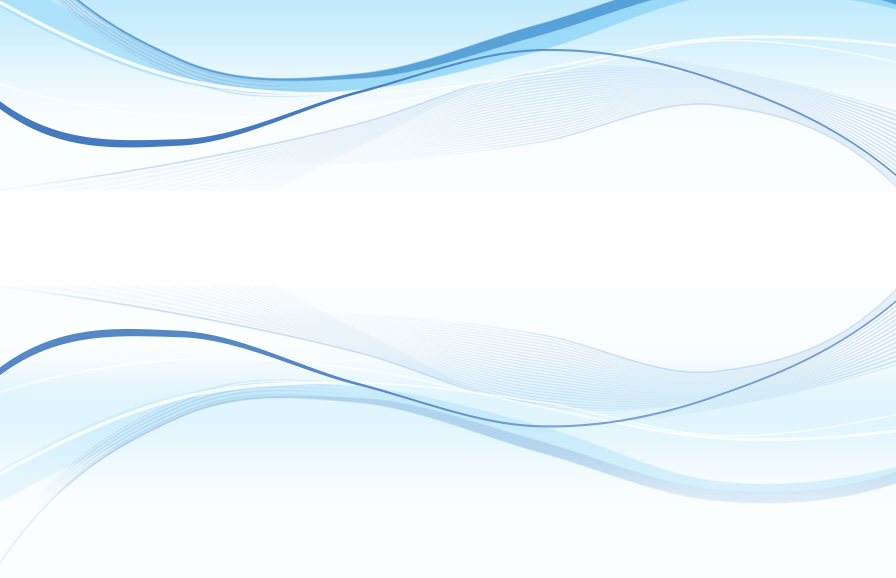
This background is drawn by a WebGL 1 fragment shader. Its source:

```glsl
precision highp float;
uniform vec2 u_resolution;

// Layout units: the canvas spans 768 by 495 at any resolution
const vec2 CANVAS = vec2(768.0, 495.0);
const float MIRROR_Y = 204.0;
const float KNOT_STEP = 153.6;

const vec3 PAPER = vec3(0.995, 0.998, 1.0);
const vec3 AQUA = vec3(0.70, 0.90, 0.99);
const vec3 CYAN = vec3(0.57, 0.84, 0.97);
const vec3 AZURE = vec3(0.29, 0.60, 0.83);
const vec3 NAVY = vec3(0.27, 0.48, 0.75);
const vec3 MIST = vec3(0.62, 0.77, 0.90);

// Catmull-Rom weights for four knot distances
vec4 cubicWeights(vec4 d) {
  d = abs(d);
  vec4 near = 1.0 + d * d * (1.5 * d - 2.5);
  vec4 far = 2.0 + d * (d * (2.5 - 0.5 * d) - 4.0);
  return mix(near, far, step(1.0, d)) * step(d, vec4(2.0));
}

// Smooth height through eight evenly spaced knots, one beyond each side
float curve(float x, vec4 left, vec4 right) {
  float t = x / KNOT_STEP + 1.0;
  vec4 index = vec4(0.0, 1.0, 2.0, 3.0);
  return dot(left, cubicWeights(t - index)) + dot(right, cubicWeights(t - index - 4.0));
}

float band(float y, float top, float bottom, float aa) {
  return smoothstep(-aa, aa, y - top) * smoothstep(-aa, aa, bottom - y);
}

float stroke(float y, float center, float halfWidth, float aa) {
  return clamp((halfWidth + 0.5 * aa - abs(y - center)) / aa, 0.0, 1.0);
}

// Fine parallel threads between two curves, blurred where too dense
float mesh(float y, float top, float bottom, float count, float aa) {
  float span = max(bottom - top, 0.01);
  float threads = 0.5 + 0.5 * cos(6.28319 * count * (y - top) / span);
  float detail = smoothstep(1.2, 3.5, span / (count * aa));
  return band(y, top, bottom, aa) * mix(0.5, threads, detail);
}

void main() {
  vec2 p = gl_FragCoord.xy / u_resolution * CANVAS;
  float aa = CANVAS.y / u_resolution.y;
  float x = p.x;
  float depth = CANVAS.y - p.y;
  float lower = smoothstep(-aa, aa, depth - MIRROR_Y);
  float y = min(depth, 2.0 * MIRROR_Y - depth);

  // Wave outlines
  float ribbon = curve(x, vec4(-107.0, 90.0, 122.0, 79.0), vec4(43.0, 69.0, 150.0, 328.0));
  float crest = curve(x, vec4(-400.0, -75.0, 50.0, 63.0), vec4(21.0, -21.0, -6.0, 80.0));
  float sweep = curve(x, vec4(-100.0, 6.0, 70.0, 77.0), vec4(44.0, -4.0, 8.0, 70.0));
  float veilTop = curve(x, vec4(175.0, 162.0, 139.0, 106.0), vec4(60.0, 69.0, 150.0, 328.0));
  float veilEdge = curve(x, vec4(190.0, 165.0, 140.0, 140.0), vec4(122.0, 90.0, 160.0, 400.0));
  float fanEdge = curve(x, vec4(300.0, 260.0, 205.0, 126.0), vec4(58.0, 69.0, 150.0, 328.0));
  float gauze = curve(x, vec4(0.0, 60.0, 90.0, 70.0), vec4(43.0, 58.0, 95.0, 150.0));
  float crestWidth = mix(2.0, 10.0, smoothstep(220.0, 460.0, x));

  // Background glow
  float upperGlow = 0.85 * (1.0 - smoothstep(-20.0, 115.0, y));
  float lowerGlow = 0.38 * smoothstep(-30.0, 60.0, y) * (1.0 - smoothstep(60.0, 115.0, y));
  vec3 color = mix(PAPER, AQUA, mix(upperGlow, lowerGlow, lower));
  color = mix(color, AQUA, 0.03 * (1.0 - smoothstep(162.0, 164.0, y)));

  // Thread veils
  float fanBottom = min(fanEdge, 163.0);
  float veil = mesh(y, max(veilTop, ribbon), veilEdge, 24.0, aa);
  float veilFade = smoothstep(90.0, 500.0, x) * (1.0 - 0.5 * smoothstep(100.0, 150.0, y));
  color = mix(color, MIST, 0.36 * veil * veilFade);
  float fan = band(y, veilTop, fanBottom, aa) * mesh(y, veilTop, fanEdge, 18.0, aa);
  color = mix(color, MIST, 0.24 * fan * (1.0 - 0.7 * smoothstep(125.0, 165.0, y)));
  float gauzeFade = smoothstep(440.0, 700.0, x);
  color = mix(color, MIST, 0.45 * mesh(y, gauze, ribbon, 14.0, aa) * gauzeFade);
  color = mix(color, MIST, 0.16 * band(y, ribbon, veilEdge, aa) * smoothstep(600.0, 740.0, x));

  // Soft veil rims
  float rimFade = smoothstep(0.0, 120.0, x) * (1.0 - smoothstep(360.0, 440.0, x));
  color = mix(color, MIST, 0.5 * stroke(y, veilTop, 0.7, aa) * rimFade);
  color = mix(color, MIST, 0.45 * stroke(y, veilEdge, 0.7, aa) * smoothstep(380.0, 540.0, x));

  // Broad sweep and its darker crest
  float tail = smoothstep(-32.0, 30.0, y);
  float sweepTop = max(crest + crestWidth, sweep - 28.0);
  float sweepTint = mix(0.45, 0.85, smoothstep(0.0, 260.0, x)) * mix(1.0, 0.38, lower);
  color = mix(color, CYAN, sweepTint * band(y, sweepTop, sweep, aa));
  float shadow = mesh(y, crest, crest + 16.0, 5.0, aa) * (1.0 - smoothstep(180.0, 320.0, x));
  color = mix(color, MIST, 0.8 * shadow * mix(1.0, 0.6 * tail, lower));
  vec3 crestColor = mix(AZURE, MIST, 0.85 * lower);
  float crestTint = mix(0.9, mix(0.25, 0.6, tail), lower);
  color = mix(color, crestColor, crestTint * band(y, crest, crest + crestWidth, aa));

  // White highlights
  float gleam = curve(x, vec4(-100.0, 2.0, 67.0, 80.0), vec4(64.0, 35.0, 53.0, 100.0));
  float arc = curve(x, vec4(0.0, 72.0, 100.0, 92.0), vec4(60.0, 33.0, 39.0, 70.0));
  float gleamWidth = mix(1.6, 0.6, smoothstep(200.0, 320.0, x));
  color = mix(color, PAPER, 0.9 * stroke(y, gleam, gleamWidth, aa));
  color = mix(color, PAPER, 0.9 * stroke(y, arc, mix(0.6, 1.2, smoothstep(400.0, 650.0, x)), aa));

  // Dark tapering ribbon
  float ribbonWidth = mix(3.3, 0.9, smoothstep(60.0, 370.0, x));
  float ribbonTint = mix(1.0, 0.75, smoothstep(250.0, 500.0, x)) * mix(1.0, 0.9, lower);
  color = mix(color, NAVY, ribbonTint * stroke(y, ribbon, ribbonWidth, aa));

  gl_FragColor = vec4(color, 1.0);
}
```
